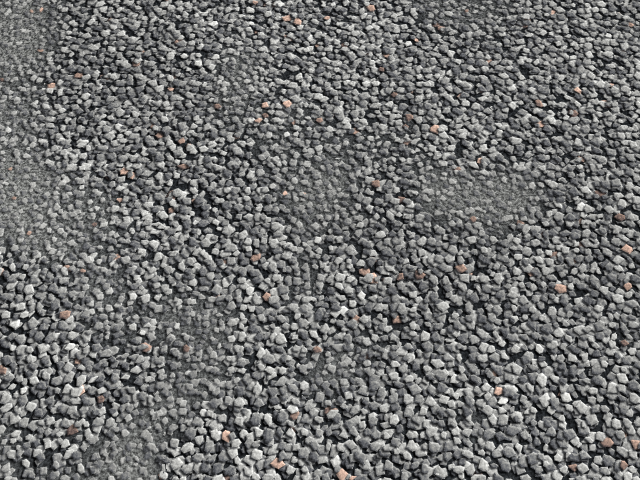
Write a WebGL 1 fragment shader that draws this texture.

```glsl
precision highp float;
// Sunlit crushed grey gravel on a plane that recedes slightly toward the top.
// Layers of random convex polygons are painted back to front, each with
// bevelled facets and a cast shadow; dusty patches hold smaller, buried stones.

uniform vec2 u_resolution;

const float GRAINS = 40.0;       // stones per canvas height at the bottom edge
const float PERSPECTIVE = 0.28;  // shrinkage of the stones toward the top
const float SOFTNESS = 0.75;     // edge half width in output samples
const float TONE_MEAN = 0.59;
const float TONE_SPREAD = 0.36;
const float FACET_CONTRAST = 0.20;
const float GRAIN_CONTRAST = 0.16;
const float SHADOW_KEEP = 0.27;  // light left inside a cast shadow
const vec2 LIGHT = vec2(0.68, 0.73);
const vec2 SHADOW_SHIFT = vec2(-0.16, -0.15);
const vec3 SHADE_TINT = vec3(0.98, 1.0, 1.05);
const vec3 SUN_TINT = vec3(1.005, 1.005, 0.985);
const vec3 RUST_TINT = vec3(1.14, 0.96, 0.88);
const vec3 GAP_COLOR = vec3(0.15, 0.16, 0.17);
const vec3 DUST_COLOR = vec3(0.47, 0.475, 0.465);
const float TAU = 6.2831853;
const int LAYERS = 3;
const int SIDES = 6;

vec3 hash3(vec2 p) {
  vec3 q = fract(p.xyx * vec3(0.1031, 0.1030, 0.0973));
  q += dot(q, q.yxz + 33.33);
  return fract((q.xxy + q.yzz) * q.zyx);
}

float cornerSlope(vec2 cell, vec2 offset) {
  float a = TAU * hash3(cell).x;
  return dot(vec2(cos(a), sin(a)), offset);
}

// Gradient noise, roughly -0.7 to 0.7
float gradientNoise(vec2 p) {
  vec2 i = floor(p), f = fract(p);
  vec2 u = f * f * f * (f * (f * 6.0 - 15.0) + 10.0);
  vec2 e = vec2(1.0, 0.0);
  float low = mix(cornerSlope(i, f), cornerSlope(i + e, f - e), u.x);
  float high = mix(cornerSlope(i + e.yx, f - e.yx), cornerSlope(i + 1.0, f - 1.0), u.x);
  return mix(low, high, u.y);
}

// Paints one stone and its shadow over the colour below
vec3 paintStone(vec3 below, vec2 d, vec2 id, float dust, float grit, float blur) {
  vec3 shape = hash3(id + 17.3);
  vec3 look = hash3(id + 71.9);
  float radius = mix(0.27, 0.52, shape.x) * (1.0 - 0.35 * dust);
  float stretch = mix(1.0, 1.35, shape.y);
  float turn = TAU * shape.z;

  // Convex outline: the farthest of several jittered half planes
  float edge = -9.0, shadowEdge = -9.0, facing = 0.0;
  for (int k = 0; k < SIDES; k++) {
    vec3 jitter = hash3(id + float(k) * 5.7 + 3.1);
    float a = (float(k) + 0.7 * (jitter.x - 0.5)) * TAU / float(SIDES);
    float reach = radius * length(vec2(stretch * cos(a), sin(a) / stretch));
    reach *= mix(0.78, 1.08, jitter.y);
    vec2 normal = vec2(cos(a + turn), sin(a + turn));
    float side = dot(d, normal) - reach;
    if (side > edge) {
      edge = side;
      facing = dot(normal, LIGHT);
    }
    shadowEdge = max(shadowEdge, dot(d - SHADOW_SHIFT, normal) - reach);
  }

  float shadow = 1.0 - smoothstep(-0.07 - blur, 0.05 + blur, shadowEdge);
  below *= mix(vec3(1.0), SHADOW_KEEP * SHADE_TINT, shadow * (1.0 - 0.45 * dust));

  // Flat top, bevelled rim, mineral grain
  float bevel = smoothstep(-0.55 * radius, -0.05 * radius, edge);
  float tone = TONE_MEAN + TONE_SPREAD * (look.x - 0.5);
  tone += 0.14 * smoothstep(0.93, 1.0, look.y);
  tone += FACET_CONTRAST * facing * bevel + 0.10 * dot(d, LIGHT);
  tone += GRAIN_CONTRAST * grit;
  tone = mix(tone, 0.5 + 0.6 * (tone - 0.5), 0.6 * dust);
  vec3 stone = tone * mix(SHADE_TINT, SUN_TINT, smoothstep(0.3, 0.6, tone));
  stone *= mix(vec3(1.0), RUST_TINT, step(0.985, look.z));
  return mix(below, stone, 1.0 - smoothstep(-blur, blur, edge));
}

void main() {
  vec2 uv = gl_FragCoord.xy / u_resolution.y;
  float aspect = u_resolution.x / u_resolution.y;
  float depth = 1.0 / (1.0 - PERSPECTIVE * uv.y);
  vec2 ground = GRAINS * depth * vec2(uv.x - 0.5 * aspect, uv.y) + 100.0;
  float blur = SOFTNESS * GRAINS * depth * depth / u_resolution.y;

  // Broad dusty patches, thickest toward the left
  float patches = gradientNoise(uv * 3.1 + 4.7) + 0.5 * gradientNoise(uv * 7.3 + 9.2);
  float dust = smoothstep(-0.1, 0.6, patches + 0.15 - 0.25 * uv.x);
  float grit = gradientNoise(ground * 3.7) + 0.6 * gradientNoise(ground * 7.9 + 31.0);

  vec3 color = mix(GAP_COLOR, DUST_COLOR, dust) * (1.0 + 0.7 * grit);
  for (int layer = 0; layer < LAYERS; layer++) {
    vec2 p = ground + float(layer) * vec2(37.37, 61.71);
    vec2 cell = floor(p);
    for (int j = -1; j <= 1; j++) {
      for (int i = -1; i <= 1; i++) {
        vec2 id = cell + vec2(float(i), float(j));
        vec3 place = hash3(id + float(layer) * 131.0);
        vec2 center = id + 0.5 + 0.7 * (place.xy - 0.5);
        if (place.z < 0.9 - 0.25 * dust)
          color = paintStone(color, p - center, id + float(layer) * 211.0, dust, grit, blur);
      }
    }
  }
  color *= 1.0 + 0.10 * gradientNoise(uv * 2.3 + 1.4);
  gl_FragColor = vec4(clamp(color, 0.0, 1.0), 1.0);
}
```
